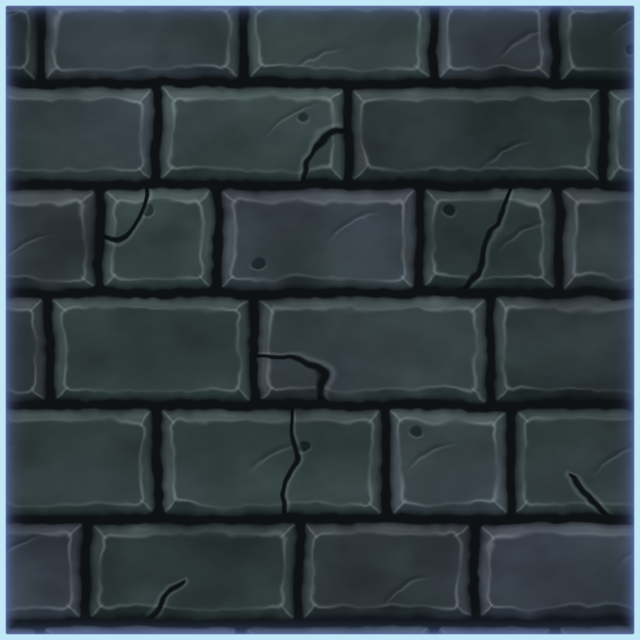
A WebGL 2 fragment shader for this texture:

```glsl
#version 300 es
precision highp float;
// Painted dark stone wall: staggered courses of bevelled blocks with chips,
// cracks, scratches and pits, inside a pale border with a blue glow.
// Each pixel finds its block, then is shaded by distances in that block.
uniform vec2 u_resolution;
out vec4 fragColor;

const float PERIOD = 0.982; // the wall wraps after this distance
const float COURSE_TOP[7] = float[](-0.009, 0.130, 0.290, 0.458, 0.634, 0.811, 0.973);
// Upright joints of each course; a course of three repeats its last one.
const vec4 JOINTS[6] = vec4[](
  vec4(0.065, 0.379, 0.678, 0.868), vec4(0.245, 0.543, 0.944, 0.944),
  vec4(0.155, 0.340, 0.656, 0.874), vec4(0.077, 0.397, 0.766, 0.766),
  vec4(0.246, 0.603, 0.799, 0.799), vec4(0.135, 0.467, 0.742, 0.742));

float hash(vec2 p) {
  return fract(sin(dot(p, vec2(127.1, 311.7))) * 43758.5453);
}

float noise(vec2 p) {
  vec2 i = floor(p), f = fract(p);
  f = f * f * (3.0 - 2.0 * f);
  return mix(mix(hash(i), hash(i + vec2(1, 0)), f.x),
             mix(hash(i + vec2(0, 1)), hash(i + vec2(1, 1)), f.x), f.y);
}

float fbm(vec2 p) {
  float sum = 0.0, amp = 0.53;
  for (int i = 0; i < 4; i++) {
    sum += amp * noise(p);
    p = mat2(0.8, 0.6, -0.6, 0.8) * p * 2.1;
    amp *= 0.5;
  }
  return sum;
}

float roundBox(vec2 p, vec2 halfSize, float radius) {
  vec2 d = abs(p) - halfSize + radius;
  return length(max(d, 0.0)) + min(max(d.x, d.y), 0.0) - radius;
}

float line(float d, float width) { return exp(-d * d / (width * width)); }

// Signed distance to the crack of a block, or a large value if it has none.
float crackDistance(int row, int col, vec2 p, vec2 halfSize, float wobble) {
  if (row > 0 && row < 4 && col == max(1, row - 1)) { // chipped corner
    vec2 corner = vec2(row == 1 ? 1.0 : -1.0, row == 2 ? -1.0 : 1.0);
    vec2 e = halfSize - corner * p;
    return length(e * vec2(row == 3 ? 0.65 : 1.0, 1.0)) - 0.079 + wobble;
  }
  if (row == 2 && col == 3) return (p.x + 0.47 * p.y) * 0.9 + wobble;
  if (row == 4 && col == 1) return p.x - 0.03 + 0.1 * p.y + wobble;
  float fade = 0.02 * (1.0 - smoothstep(0.0, 0.025, p.y)); // lower half only
  if (row == 4 && col == 0) return abs(p.x + 0.14 - 0.9 * p.y + wobble) * 0.75 + fade;
  if (row == 5 && col == 1) return abs(p.x + 0.01 + 0.8 * p.y + wobble) * 0.78 + fade;
  return 1.0;
}

void main() {
  vec2 uv = gl_FragCoord.xy / u_resolution;
  vec2 q = vec2(uv.x, 1.0 - uv.y); // y runs down the wall
  vec2 w = q + 0.007 * (vec2(noise(q * 24.0), noise(q * 24.0 + 40.0)) - 0.5)
             + 0.004 * (vec2(noise(q * 75.0), noise(q * 75.0 + 90.0)) - 0.5);
  if (w.y > COURSE_TOP[6]) w.y -= PERIOD;

  // Find the block: its course, column and bounds.
  int row = 0, col = 0;
  for (int i = 1; i < 6; i++) if (w.y > COURSE_TOP[i]) row = i;
  vec4 joints = JOINTS[row];
  int count = joints.w > joints.z ? 4 : 3;
  float left = joints.w - PERIOD, right = joints.x + PERIOD;
  for (int i = 0; i < count; i++) {
    if (w.x > joints[i]) { left = joints[i]; col++; }
    else right = min(right, joints[i]);
  }
  col = col % count;
  vec2 low = vec2(left, COURSE_TOP[row]), high = vec2(right, COURSE_TOP[row + 1]);
  vec2 p = w - 0.5 * (low + high), halfSize = 0.5 * (high - low);
  vec2 id = vec2(col, row) + 3.0;
  vec2 e = halfSize - abs(p);
  float grain = fbm(q * vec2(9.0, 13.0)), wear = noise(q * 28.0 + 7.0);

  // Mottled face, between green and slate, with a tone for each block.
  vec3 color = mix(vec3(0.195, 0.245, 0.243), vec3(0.212, 0.238, 0.273),
                   smoothstep(0.25, 0.75, 0.5 * hash(id) + 0.5 * fbm(q * 5.0 + 20.0)));
  color *= 0.68 + 0.52 * grain + 0.3 * (hash(id + 11.0) - 0.5);

  // Bevels: lit above and left, dark below, with worn bright rims.
  float inner = roundBox(p, halfSize - 0.024, 0.012) + 0.009 * (wear - 0.5);
  float outer = roundBox(p, halfSize - 0.0055, 0.009);
  float bevel = smoothstep(-0.002, 0.003, inner);
  float cap = mix(0.075, -0.045, step(0.0, p.y));
  float side = mix(0.045, 0.015, step(0.0, p.x));
  color += bevel * (0.5 + wear) * mix(side, cap, smoothstep(-0.003, 0.003, e.x - e.y));
  float corner = 1.0 - smoothstep(0.025, 0.085, max(e.x, e.y));
  color += line(inner, 0.003) * (0.025 + 0.06 * wear + 0.09 * corner);
  color += 0.11 * line(e.x - e.y, 0.003) * (1.0 - smoothstep(0.022, 0.034, max(e.x, e.y)));

  // Scratches and pits on the face.
  vec2 s = p - (vec2(hash(id + 2.0), hash(id + 5.0)) - 0.5) * halfSize;
  float along = dot(s, vec2(0.86, -0.5)), across = dot(s, vec2(0.5, 0.86)) - 4.0 * along * along;
  float scratch = step(0.35, hash(id + 8.0)) * (1.0 - smoothstep(0.01, 0.055, abs(along)));
  color += (1.0 - bevel) * scratch * (0.085 * line(across, 0.0022) - 0.04 * line(across + 0.005, 0.004));
  vec2 pit = p - (vec2(hash(id + 17.0), hash(id + 23.0)) - 0.5) * 1.2 * halfSize;
  float hasPit = step(0.62, hash(id + 31.0));
  color -= hasPit * 0.09 * (1.0 - smoothstep(0.006, 0.011, length(pit)));
  color += hasPit * 0.06 * line(length(pit) - 0.011, 0.002) * smoothstep(-0.004, 0.01, pit.y);

  // Cracks with one lit lip, then the shaded joints.
  float crack = crackDistance(row, col, p, halfSize, 0.028 * (noise(q * 21.0) - 0.5));
  color += 0.08 * line(crack - 0.007, 0.003);
  vec3 mortar = vec3(0.055, 0.07, 0.078);
  color = mix(color, mortar, 1.0 - smoothstep(0.0015, 0.0055, abs(crack)));
  color *= mix(0.62, 1.0, smoothstep(0.0, 0.012, -outer));
  color = mix(mortar, color, smoothstep(-0.001, 0.004, -outer));

  // Blue glow and pale border.
  float edge = -roundBox(uv - 0.5, vec2(0.5), 0.012);
  color = mix(color, vec3(0.37, 0.45, 0.69), 0.85 * exp(-max(edge - 0.009, 0.0) / 0.009));
  color = mix(vec3(0.76, 0.91, 0.97), color, smoothstep(0.0075, 0.0105, edge));
  fragColor = vec4(color, 1.0);
}
```
